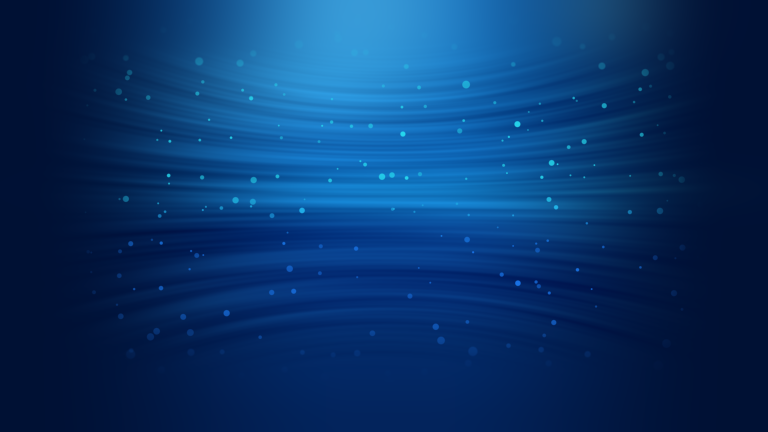
Reproduce this background procedurally as a Shadertoy shader.

```glsl
// Deep blue glow with lens-curved light streaks and drifting cyan bokeh dots.

const vec3 EDGE_COLOR  = vec3(0.000, 0.065, 0.205);
const vec3 GLOW_COLOR  = vec3(0.17, 0.23, 0.15);
const vec3 BAND_COLOR  = vec3(0.03, 0.12, 0.10);
const vec3 STREAK_BLUE = vec3(0.07, 0.23, 0.27);
const vec3 STREAK_TEAL = vec3(0.08, 0.25, 0.19);
const vec3 DOT_CYAN    = vec3(0.15, 0.86, 0.94);
const vec3 DOT_BLUE    = vec3(0.10, 0.46, 0.92);
const float LENS_CENTER = 0.52;   // height at which streaks run flat
const float LENS_BEND   = 4.0;    // how far streaks fan out at the sides
const float FOCUS_RANGE = 0.20;   // half height of the sharp dots
const int DOT_LAYERS = 3;

// Vertical colours of the lit column, from bottom to top.
const int STOPS = 8;
const float HEIGHTS[STOPS] = float[](0.0, 0.18, 0.36, 0.46, 0.53, 0.62, 0.80, 1.0);
const vec3 COLUMN[STOPS] = vec3[](
    vec3(0.010, 0.14, 0.36), vec3(0.010, 0.16, 0.40),
    vec3(0.020, 0.20, 0.49), vec3(0.025, 0.25, 0.56),
    vec3(0.040, 0.36, 0.67), vec3(0.040, 0.37, 0.69),
    vec3(0.045, 0.40, 0.72), vec3(0.045, 0.37, 0.69));

vec2 hash2(vec2 p) {
    vec3 q = fract(p.xyx * vec3(0.1031, 0.1030, 0.0973));
    q += dot(q, q.yzx + 33.33);
    return fract((q.xx + q.yz) * q.zy);
}

float cornerGradient(vec2 cell, vec2 offset) {
    return dot(hash2(cell + 200.0) * 2.0 - 1.0, offset);
}

float gradientNoise(vec2 p) {
    vec2 i = floor(p), f = fract(p);
    vec2 w = f * f * f * (f * (f * 6.0 - 15.0) + 10.0);
    vec2 e = vec2(0.0, 1.0);
    float low  = mix(cornerGradient(i, f), cornerGradient(i + e.yx, f - e.yx), w.x);
    float high = mix(cornerGradient(i + e, f - e), cornerGradient(i + 1.0, f - 1.0), w.x);
    return mix(low, high, w.y);
}

float gaussian(vec2 d) { return exp(-dot(d, d)); }

vec3 columnColor(float y) {
    vec3 color = COLUMN[0];
    for (int i = 1; i < STOPS; i++)
        color = mix(color, COLUMN[i], smoothstep(HEIGHTS[i - 1], HEIGHTS[i], y));
    return color;
}

// Signed streak brightness in lens-warped space.
float streaks(vec2 uv) {
    float x = uv.x - 0.5;
    float s = (uv.y - LENS_CENTER) / (1.0 + LENS_BEND * x * x);
    float broad = gradientNoise(vec2(x * 2.0 + 3.0, s * 22.0));
    float medium = gradientNoise(vec2(x * 2.6 + 9.0, s * 58.0));
    float fine = gradientNoise(vec2(x * 3.2 + 17.0, s * 130.0));
    return broad * 0.75 + medium * 0.65 + fine * 0.4;
}

// One jittered grid of discs; returns colour in rgb and coverage in a.
vec4 dotLayer(vec2 p, float layer) {
    float size = 0.080 + 0.009 * layer;
    vec2 grid = p / size + layer * vec2(7.3, 3.7);
    vec2 cell = floor(grid);
    vec2 seed = hash2(cell + layer * 41.0);
    vec2 traits = hash2(cell + layer * 41.0 + 91.0);
    vec2 center = mix(vec2(0.22), vec2(0.78), seed);
    float dist = length(grid - cell - center) * size;
    float height = (cell.y + center.y - layer * 3.7) * size;

    // Dots grow soft and faint away from the focal band.
    float defocus = smoothstep(FOCUS_RANGE, 0.42, abs(height - LENS_CENTER));
    float radius = mix(0.0018, 0.0075, traits.x * traits.x) + 0.005 * defocus;
    float soft = max(0.8 / iResolution.y, 0.004 * defocus);
    float disc = 1.0 - smoothstep(radius - soft, radius + soft, dist);
    float present = step(traits.y, 0.50);
    float strength = mix(0.45 + 0.5 * seed.x, 0.17, defocus);
    vec3 color = mix(DOT_BLUE, DOT_CYAN, smoothstep(0.42, 0.58, height));
    return vec4(color, disc * present * strength);
}

void mainImage(out vec4 fragColor, in vec2 fragCoord) {
    vec2 uv = fragCoord / iResolution.xy;
    vec2 p = fragCoord / iResolution.y;

    // Lit column between dark sides.
    float sides = smoothstep(0.04, 0.46, uv.x) * (1.0 - smoothstep(0.56, 0.95, uv.x));
    vec3 color = mix(EDGE_COLOR, columnColor(uv.y), sides);

    // Overhead glow and the bright band through the middle.
    float glow = gaussian((uv - vec2(0.47, 1.0)) / vec2(0.16, 0.22));
    glow += 0.45 * gaussian((uv - vec2(0.79, 1.0)) / vec2(0.09, 0.14));
    glow += 0.35 * gaussian((uv - vec2(0.38, 0.80)) / vec2(0.17, 0.12));
    color += GLOW_COLOR * glow;
    color += BAND_COLOR * gaussian((uv - vec2(0.56, 0.56)) / vec2(0.26, 0.055));

    // Curved streaks, teal toward the right.
    float span = smoothstep(0.12, 0.34, uv.y) * (1.0 - smoothstep(0.72, 0.92, uv.y));
    float reach = smoothstep(0.04, 0.30, uv.x) * (1.0 - smoothstep(0.72, 0.95, uv.x));
    float upper = mix(0.55, 1.0, smoothstep(0.40, 0.55, uv.y));
    vec3 tint = mix(STREAK_BLUE, STREAK_TEAL, smoothstep(0.60, 0.85, uv.x));
    color += tint * streaks(uv) * span * reach * upper;

    // Bokeh dots fade out toward every side.
    float field = smoothstep(0.08, 0.24, uv.x) * (1.0 - smoothstep(0.78, 0.92, uv.x));
    field *= smoothstep(0.10, 0.30, uv.y) * (1.0 - smoothstep(0.78, 0.98, uv.y));
    for (int i = 0; i < DOT_LAYERS; i++) {
        vec4 bokeh = dotLayer(p, float(i));
        color = mix(color, bokeh.rgb, bokeh.a * field);
    }

    fragColor = vec4(clamp(color, 0.0, 1.0), 1.0);
}
```
